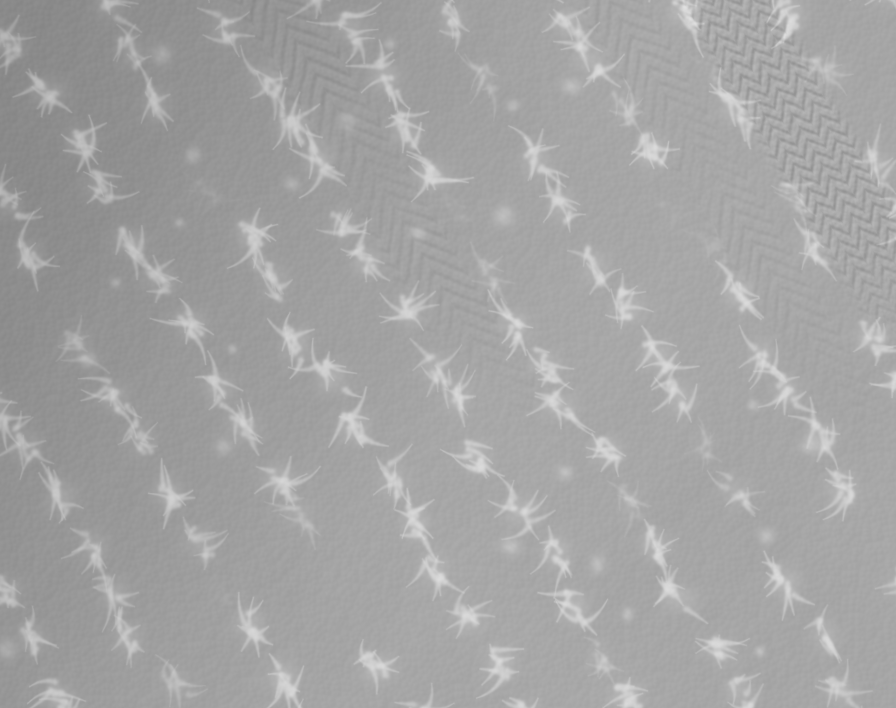
A Shadertoy shader for this texture:

```glsl
// Pale spiky seedlings in slanted rows on grey ground with faint tyre tracks.

const vec2  ROW_DIR      = vec2(0.51, -0.86);  // direction the rows run
const float ROW_GAP      = 0.138;
const float ROW_START    = 0.082;
const float PLANT_GAP    = 0.078;
const int   LEAVES       = 9;
const float LEAF_LENGTH  = 0.043;
const float LEAF_WIDTH   = 0.0042;
const float GROUND_DARK  = 0.535;
const float GROUND_LIGHT = 0.652;
const float LEAF_GAIN    = 0.205;
const float GRAIN_GAIN   = 0.022;
const float TREAD_GAIN   = 0.03;

float hash(vec2 p) {
    vec3 q = fract(vec3(p.xyx) * 0.1031);
    q += dot(q, q.yzx + 33.33);
    return fract((q.x + q.y) * q.z);
}

vec2 hash2(vec2 p) {
    return vec2(hash(p + 17.3), hash(p.yx + 61.7));
}

// Distance to the nearest scattered point
float cellular(vec2 p) {
    vec2 cell = floor(p);
    float nearest = 2.0;
    for (int j = -1; j <= 1; j++)
    for (int i = -1; i <= 1; i++) {
        vec2 c = cell + vec2(i, j);
        nearest = min(nearest, distance(p, c + hash2(c + 200.0)));
    }
    return nearest;
}

// Layered sines, roughly -1 to 1
float swell(vec2 p) {
    return 0.5 * sin(p.x * 7.0 + 2.0 * sin(p.y * 5.0))
         + 0.3 * sin(p.y * 17.0 + 2.0 * sin(p.x * 13.0))
         + 0.2 * sin(p.x * 31.0 - p.y * 23.0);
}

// Tapered, bent streak that starts at the origin
float leaf(vec2 q, float angle, float len, float bend) {
    float c = cos(angle), s = sin(angle);
    q = vec2(c * q.x + s * q.y, c * q.y - s * q.x);
    float t = clamp(q.x / len, 0.0, 1.0);
    vec2 d = q - len * vec2(t, bend * t * t);
    float w = LEAF_WIDTH * (1.0 - 0.65 * t);
    return (1.0 - 0.55 * t) * exp(-dot(d, d) / (w * w));
}

// Chained leaf clusters; r is (along, across) the rows
float plants(vec2 r, float shade) {
    float row = floor((r.y - ROW_START) / ROW_GAP + 0.5);
    float across = r.y - ROW_START - row * ROW_GAP;
    float along = r.x / PLANT_GAP + hash(vec2(row + 50.0, 3.0));
    float sum = 0.0;
    for (int i = -1; i <= 1; i++) {
        vec2 id = vec2(floor(along) + float(i), row) + 100.0;
        vec2 jitter = hash2(id) - 0.5;
        float center = floor(along) + float(i) + 0.5 + 0.4 * jitter.x;
        vec2 q = vec2((along - center) * PLANT_GAP, across - 0.02 * jitter.y);
        float vigor = smoothstep(0.04, 0.35, hash(id + 9.0)) * mix(0.65, 1.0, hash(id + 4.0));
        for (int k = 0; k < LEAVES; k++) {
            vec2 seed = id * 3.7 + float(k) * 11.3;
            vec2 h = hash2(seed), g = hash2(seed + 41.0);
            vec2 root = vec2(0.052 * (h.x - 0.5), 0.014 * (g.x - 0.5));
            float angle = 3.14159 * float(k % 2) + 2.9 * (h.y - 0.5);
            float len = LEAF_LENGTH * mix(0.4, 1.1, g.y) * mix(0.7, 1.0, vigor);
            sum += vigor * leaf(q - root, angle, len, 1.1 * (g.x - 0.5));
        }
        sum += 0.32 * vigor * shade * exp(-dot(q, q) / 0.0004);
    }
    return sum;
}

// Sparse fuzzy round tufts
float tufts(vec2 r) {
    vec2 g = r * 10.0, id = floor(g) + 300.0;
    vec2 d = fract(g) - mix(vec2(0.25), vec2(0.75), hash2(id));
    float size = mix(0.06, 0.13, hash(id + 5.0));
    return step(0.74, hash(id + 8.0)) * exp(-dot(d, d) / (size * size));
}

// Zigzag tread bars inside a soft-edged band
float tread(vec2 r, float center, float halfWidth, float zigzag, float pitch) {
    float v = r.y - center;
    float band = 1.0 - smoothstep(0.65 * halfWidth, halfWidth, abs(v));
    float fold = abs(fract(v / zigzag) - 0.5) * zigzag;
    float phase = 6.2832 * (r.x + 1.25 * fold) / pitch + 0.9 * swell(r * 3.0);
    return band * (sin(phase) + 0.35 * sin(2.0 * phase + 1.0));
}

void mainImage(out vec4 fragColor, in vec2 fragCoord) {
    vec2 p = fragCoord / iResolution.y;
    vec2 r = vec2(dot(p, ROW_DIR), dot(p, vec2(-ROW_DIR.y, ROW_DIR.x)));

    // Ground: shaded towards the upper left, with fine lit relief
    float light = smoothstep(-0.05, 0.8, 0.8 * p.x + 0.35 * (1.0 - p.y));
    float tone = mix(GROUND_DARK, GROUND_LIGHT, light) + 0.007 * swell(p * 1.3);
    float fine = cellular(p * 120.0);
    float relief = fine - cellular(p * 120.0 + vec2(0.35, -0.3));
    float coarse = cellular(p * 42.0) - cellular(p * 42.0 + vec2(0.2, -0.15));
    tone += GRAIN_GAIN * (relief + 0.8 * coarse);

    // Tyre tracks, worn away towards the bottom
    float wear = 0.6 + 0.4 * swell(p * 2.1 + 4.0);
    float upper = smoothstep(0.25, 0.75, p.y);
    tone += TREAD_GAIN * wear * upper * (0.75 * tread(r, 0.84, 0.06, 0.08, 0.027)
                                       + 0.6 * tread(r, 1.25, 0.055, 0.075, 0.026));
    float heavy = smoothstep(0.45, 0.7, p.y);
    tone += TREAD_GAIN * heavy * (1.3 * tread(r, 1.39, 0.07, 0.034, 0.021) + 0.9 * relief
                                  * (1.0 - smoothstep(0.04, 0.08, abs(r.y - 1.39))));

    // Plants
    vec2 wobble = 0.006 * vec2(sin(r.y * 31.0), sin(r.x * 19.0 + r.y * 9.0));
    float shade = 1.3 - 0.7 * fine;
    float cover = plants(r + wobble, shade) + 0.5 * shade * tufts(r + wobble);
    tone += LEAF_GAIN * (1.0 - exp(-1.15 * cover));

    fragColor = vec4(vec3(tone), 1.0);
}
```
